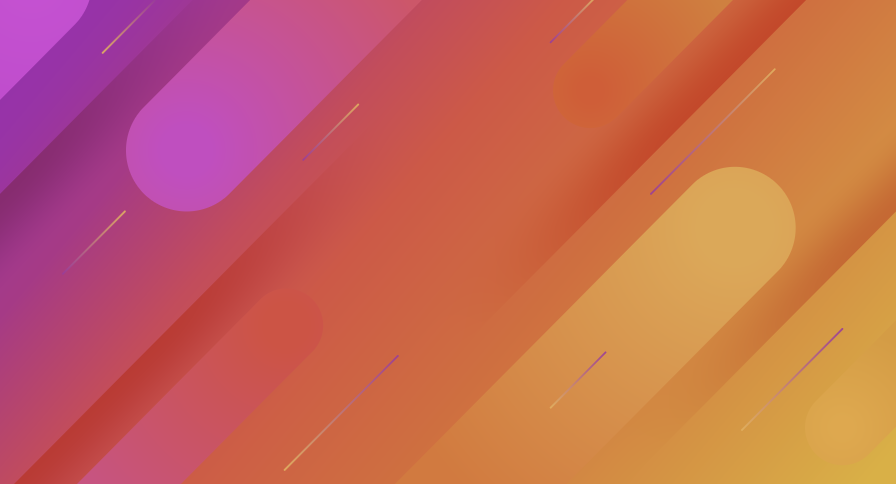
A Shadertoy shader for this background:

```glsl
// Diagonal gradient background: a violet to gold ramp crossed by soft band shadows,
// rounded capsules that fade along their length, and thin two-tone streaks.
// Everything follows one 45 degree axis, on a canvas 7.68 by 4.12 units.

const vec2 CANVAS = vec2(7.68, 4.12);
const vec2 AXIS = vec2(0.70711);

// Capsules: centre of the round head, radius, tail direction along AXIS
const vec4 CAPSULES[6] = vec4[6](
    vec4(1.60, 2.84, 0.52, 1), vec4(0.27, 4.275, 0.52, -1), vec4(5.06, 3.35, 0.32, 1),
    vec4(6.30, 2.18, 0.52, -1), vec4(2.455, 1.35, 0.315, -1), vec4(7.22, 0.48, 0.32, 1));
const vec3 HEADS[6] = vec3[6](
    vec3(0.75, 0.31, 0.75), vec3(0.77, 0.32, 0.82), vec3(0.81, 0.37, 0.22),
    vec3(0.86, 0.66, 0.35), vec3(0.80, 0.33, 0.27), vec3(0.87, 0.66, 0.31));
// Tail colour and the distance over which it is reached
const vec4 TAILS[6] = vec4[6](
    vec4(0.80, 0.34, 0.41, 2.1), vec4(0.75, 0.30, 0.80, 1.0), vec4(0.81, 0.50, 0.25, 1.2),
    vec4(0.82, 0.48, 0.25, 2.9), vec4(0.78, 0.33, 0.50, 1.9), vec4(0.83, 0.61, 0.27, 0.8));

// Streaks: gold end, then signed diagonal reach to the violet end
const vec3 STREAKS[8] = vec3[8](
    vec3(0.88, 3.67, 0.45), vec3(1.07, 2.32, -0.53), vec3(3.07, 3.23, -0.47),
    vec3(5.10, 4.14, -0.38), vec3(6.64, 3.53, -1.06), vec3(2.44, 0.12, 0.97),
    vec3(4.72, 0.65, 0.47), vec3(6.36, 0.46, 0.86));

// Antialiased fill of a signed distance
float coverage(float dist, float pixel) {
    return clamp(0.5 - dist / pixel, 0.0, 1.0);
}

vec3 ramp(float t) {
    vec3 color = mix(vec3(0.59, 0.20, 0.66), vec3(0.65, 0.23, 0.52), smoothstep(0.8, 2.7, t));
    color = mix(color, vec3(0.76, 0.30, 0.36), clamp((t - 2.5) / 1.5, 0.0, 1.0));
    color = mix(color, vec3(0.80, 0.35, 0.28), clamp((t - 4.0) / 1.2, 0.0, 1.0));
    color = mix(color, vec3(0.81, 0.44, 0.25), clamp((t - 5.2) / 2.3, 0.0, 1.0));
    return mix(color, vec3(0.85, 0.69, 0.28), clamp((t - 7.5) / 4.3, 0.0, 1.0));
}

// Sharp at the band edge, fading out on the positive side
float bandShadow(float offset, float width, float pixel) {
    float falloff = 1.0 - smoothstep(0.0, width, offset);
    return falloff * coverage(-offset * 0.70711, pixel);
}

void mainImage(out vec4 fragColor, in vec2 fragCoord) {
    vec2 p = fragCoord / iResolution.xy * CANVAS;
    float pixel = CANVAS.x / iResolution.x;
    float across = p.x - p.y + CANVAS.y;
    float along = p.x + p.y - CANVAS.y;

    vec3 color = ramp(across + 0.08 * along);

    // Band shadows, each dying away along its edge
    color = mix(color, vec3(0.50, 0.16, 0.38),
        0.75 * bandShadow(across - 1.65, 0.85, pixel) * (1.0 - smoothstep(-1.5, 2.6, along)));
    color = mix(color, vec3(0.72, 0.22, 0.18),
        0.85 * bandShadow(across - 4.24, 0.85, pixel) * (1.0 - smoothstep(-1.6, 2.4, along)));
    color = mix(color, vec3(0.76, 0.27, 0.16),
        0.90 * bandShadow(6.91 - across, 0.85, pixel) * smoothstep(0.9, 4.8, along));
    color = mix(color, vec3(0.76, 0.38, 0.19),
        0.85 * bandShadow(9.48 - across, 0.80, pixel) * smoothstep(1.3, 5.4, along));

    // Capsules
    for (int i = 0; i < 6; i++) {
        vec4 capsule = CAPSULES[i];
        vec2 direction = AXIS * capsule.w;
        vec2 q = p - capsule.xy;
        float reach = max(dot(q, direction), 0.0);
        float dist = length(q - direction * reach) - capsule.z;
        // Rings around the head blend into the tail colour
        float fade = clamp(length(q) / TAILS[i].w - 0.1, 0.0, 1.0);
        color = mix(color, mix(HEADS[i], TAILS[i].rgb, fade), coverage(dist, pixel));
    }

    // Streaks
    for (int i = 0; i < 8; i++) {
        vec2 span = vec2(STREAKS[i].z);
        vec2 q = p - STREAKS[i].xy;
        float t = clamp(dot(q, span) / dot(span, span), 0.0, 1.0);
        vec3 tint = mix(vec3(0.88, 0.69, 0.38), vec3(0.60, 0.24, 0.60), t);
        color = mix(color, tint, 0.9 * coverage(length(q - span * t) - 0.008, pixel));
    }

    fragColor = vec4(color, 1.0);
}
```
